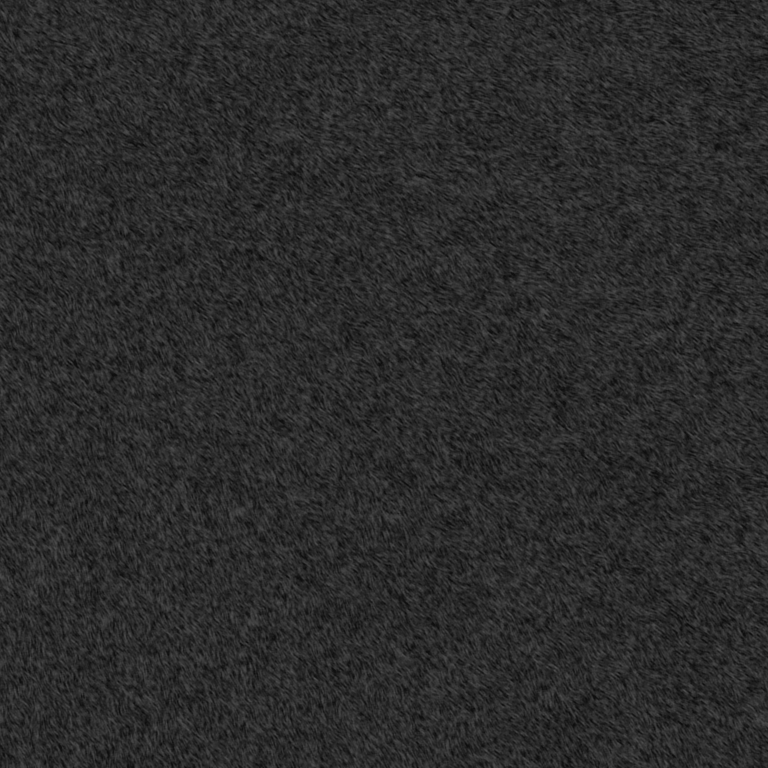
Write a Shadertoy shader that draws this texture.

```glsl
// Dark charcoal felt: short matted fibres that slowly turn across the cloth, over soft mottling.

// Integer hash of a lattice cell, 0 to 1
float hash(ivec2 cell) {
    uvec2 q = uvec2(cell) * uvec2(1597334673u, 3812015801u);
    uint h = (q.x ^ q.y) * 1597334673u;
    h = (h ^ (h >> 15)) * 2246822519u;
    h ^= h >> 13;
    return float(h & 0xffffffu) / 16777215.0;
}

// Smooth value noise, 0 to 1, on a tilted lattice
float noise(vec2 p) {
    p = mat2(0.8, 0.6, -0.6, 0.8) * p;
    ivec2 cell = ivec2(floor(p));
    vec2 f = fract(p);
    f = f * f * (3.0 - 2.0 * f);
    float low = mix(hash(cell), hash(cell + ivec2(1, 0)), f.x);
    float high = mix(hash(cell + ivec2(0, 1)), hash(cell + ivec2(1, 1)), f.x);
    return mix(low, high, f.y);
}

// Fine noise smeared along the local fibre direction, centred on zero
float fibres(vec2 uv, vec2 along) {
    float sum = 0.0;
    float total = 0.0;
    for (int i = -3; i <= 3; i++) {
        float weight = 1.0 - abs(float(i)) / 4.0;
        sum += weight * (noise((uv + along * float(i) * 0.0012) * 460.0) - 0.5);
        total += weight;
    }
    return sum / total;
}

void mainImage(out vec4 fragColor, in vec2 fragCoord) {
    vec2 uv = fragCoord / iResolution.y;

    // Nap: steep at lower left, shallow at upper right, with local wobble
    float angle = mix(-1.25, -0.35, 0.5 * (uv.x + uv.y));
    angle += 0.9 * (noise(uv * 60.0 + 7.0) - 0.5);
    vec2 along = vec2(cos(angle), sin(angle));

    // Cloudy density of the pressed wool
    float mottle = 0.038 * (noise(uv * 75.0 + 19.0) - 0.5);
    mottle += 0.016 * (noise(uv * 30.0 + 41.0) - 0.5);
    mottle += 0.008 * (noise(uv * 6.0 + 83.0) - 0.5);

    // Fibres and fine grain
    float grey = 0.169 + mottle;
    grey += 0.27 * fibres(uv, along);
    grey += 0.065 * (noise(uv * 480.0 + 131.0) - 0.5);

    fragColor = vec4(vec3(clamp(grey, 0.06, 0.34)), 1.0);
}
```
